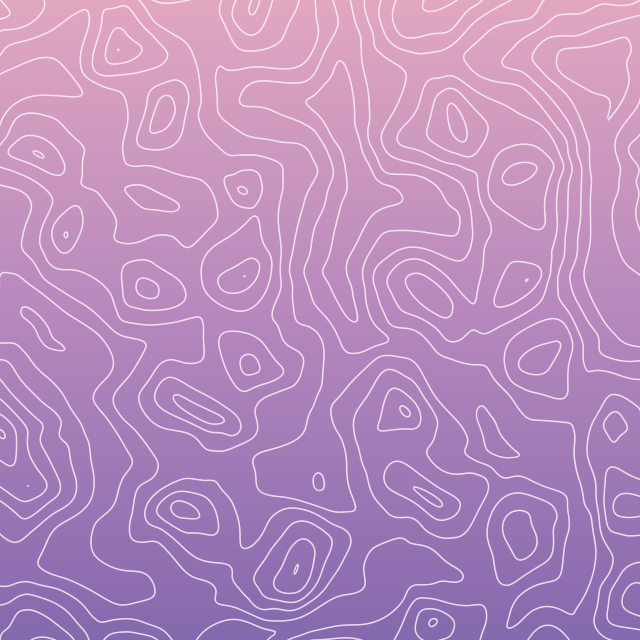
Reproduce this pattern procedurally as a three.js fragment shader.

```glsl
// Topographic contour lines, thin and pale, over a vertical violet-to-pink gradient.
// Height is a smooth minimum of distances to scattered, stretched hill centres, bent by
// gradient noise; its level lines are divided by the slope to keep an even width.
varying vec2 vUv;

const vec3 BOTTOM_COLOR = vec3(0.52, 0.41, 0.68);
const vec3 MIDDLE_COLOR = vec3(0.71, 0.53, 0.74);
const vec3 TOP_COLOR = vec3(0.885, 0.655, 0.755);
const vec3 LINE_COLOR = vec3(1.0, 0.95, 0.98);
const float LINE_OPACITY = 0.82;
const float LINE_WIDTH = 0.0024;    // canvas units
const float EDGE_SOFTNESS = 0.001;  // canvas units
const float HILLS_ACROSS = 4.9;
const float LEVEL_STEP = 0.125;     // height between neighbouring lines
const float VALLEY_SHARPNESS = 9.0;
const float HILL_JITTER = 0.8;
const float HILL_RISE = 0.22;       // random difference in hill height
const float WARP_SCALE = 1.7;
const float WARP_AMOUNT = 0.25;
const float RIPPLE_SCALE = 3.6;
const float RIPPLE_AMOUNT = 0.075;
const float SLOPE_STEP = 0.001;
const float MIN_SLOPE = 0.15;
const vec2 FIELD_OFFSET = vec2(17.3, 41.6);

vec2 hash2(vec2 p) {
  vec3 q = fract(p.xyx * vec3(0.1031, 0.1030, 0.0973));
  q += dot(q, q.yzx + 33.33);
  return fract((q.xx + q.yz) * q.zy);
}

// Dot product of a lattice corner's random direction with the offset from it
float cornerSlope(vec2 cell, vec2 local, vec2 corner) {
  float angle = 6.2832 * hash2(cell + corner).x;
  return dot(vec2(cos(angle), sin(angle)), local - corner);
}

float gradientNoise(vec2 p) {
  vec2 i = floor(p);
  vec2 f = fract(p);
  vec2 u = f * f * f * (f * (f * 6.0 - 15.0) + 10.0);
  float low = mix(cornerSlope(i, f, vec2(0.0)),
                  cornerSlope(i, f, vec2(1.0, 0.0)), u.x);
  float high = mix(cornerSlope(i, f, vec2(0.0, 1.0)),
                   cornerSlope(i, f, vec2(1.0)), u.x);
  return mix(low, high, u.y);
}

vec2 noise2(vec2 p) {
  return vec2(gradientNoise(p), gradientNoise(p + vec2(57.0, 113.0)));
}

// Stretched distance to one hill centre, plus a random base height
float hillDistance(vec2 cell, vec2 p) {
  vec2 centre = cell + 0.5 + HILL_JITTER * (hash2(cell) - 0.5);
  vec2 shape = hash2(cell + 71.0);
  float angle = 3.1416 * shape.x;
  float c = cos(angle);
  float s = sin(angle);
  vec2 v = mat2(c, -s, s, c) * (p - centre);
  float stretch = mix(1.0, 1.35, shape.y);
  v *= vec2(stretch, 1.0 / stretch);
  return length(v) + HILL_RISE * hash2(cell + 29.0).x;
}

float terrain(vec2 uv) {
  vec2 p = uv * HILLS_ACROSS + FIELD_OFFSET;
  p += WARP_AMOUNT * noise2(p * WARP_SCALE);
  p += RIPPLE_AMOUNT * noise2(p * RIPPLE_SCALE + 9.0);
  vec2 home = floor(p);
  float total = 0.0;
  for (int y = -2; y <= 2; y++) {
    for (int x = -2; x <= 2; x++) {
      vec2 cell = home + vec2(float(x), float(y));
      total += exp(-VALLEY_SHARPNESS * hillDistance(cell, p));
    }
  }
  return -log(total) / VALLEY_SHARPNESS;
}

void main() {
  // Background gradient
  vec3 color = mix(BOTTOM_COLOR, MIDDLE_COLOR, clamp(vUv.y * 2.0, 0.0, 1.0));
  color = mix(color, TOP_COLOR, clamp(vUv.y * 2.0 - 1.0, 0.0, 1.0));

  // Slope turns height difference into distance on the canvas
  float height = terrain(vUv);
  vec2 slope = vec2(terrain(vUv + vec2(SLOPE_STEP, 0.0)),
                    terrain(vUv + vec2(0.0, SLOPE_STEP))) - height;
  float steepness = max(length(slope) / SLOPE_STEP, MIN_SLOPE);
  float offLevel = abs(fract(height / LEVEL_STEP) - 0.5) * LEVEL_STEP;
  float lineDistance = offLevel / steepness;

  // Contour lines
  float halfWidth = 0.5 * LINE_WIDTH;
  float line = 1.0 - smoothstep(halfWidth - EDGE_SOFTNESS,
                                halfWidth + EDGE_SOFTNESS, lineDistance);
  gl_FragColor = vec4(mix(color, LINE_COLOR, LINE_OPACITY * line), 1.0);
}
```
